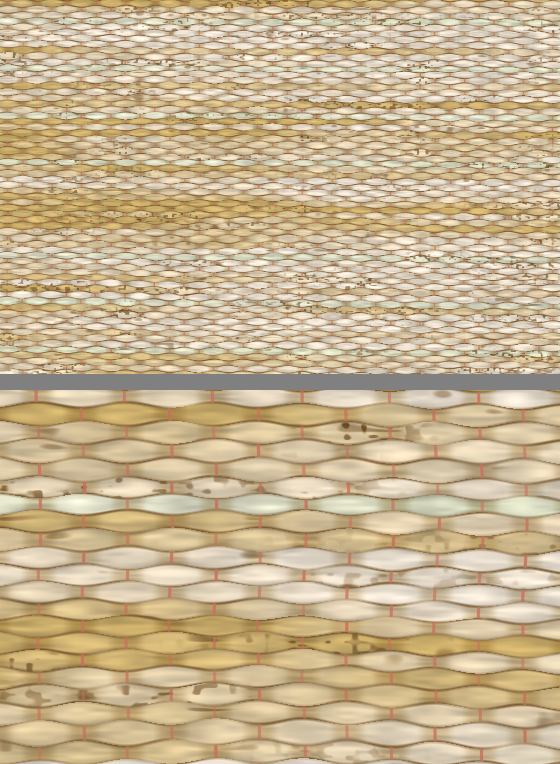
Top, the full canvas; bottom, a detail of the centre.
This texture is drawn by a Shadertoy shader. Its source:

```glsl
const float PI = 3.14159265;
const float THREADS = 38.0;   // vertical threads across the canvas
const float ROWS = 64.0;      // reed rows down the canvas
const float BULGE = 0.15;     // swing of each row border, in rows

const vec3 CREAM = vec3(0.92, 0.88, 0.82);
const vec3 BEIGE = vec3(0.88, 0.81, 0.68);
const vec3 STRAW = vec3(0.80, 0.685, 0.42);
const vec3 GREEN = vec3(0.85, 0.87, 0.77);
const vec3 BROWN = vec3(0.46, 0.33, 0.17);
const vec3 RED = vec3(0.78, 0.44, 0.36);

float hash(vec2 p) {
    vec3 q = fract(vec3(p.xyx) * 0.1031);
    q += dot(q, q.yzx + 33.33);
    return fract((q.x + q.y) * q.z);
}

float noise(vec2 p) {
    vec2 cell = floor(p);
    vec2 f = fract(p);
    f = f * f * (3.0 - 2.0 * f);
    float low = mix(hash(cell), hash(cell + vec2(1.0, 0.0)), f.x);
    float high = mix(hash(cell + vec2(0.0, 1.0)), hash(cell + 1.0), f.x);
    return mix(low, high, f.y);
}

// Wavy lower border of a row: it dips where that row passes over a thread.
float rowBorder(float x, float row) {
    return row - BULGE * cos(PI * (x - row));
}

// Reed dye: broad bands, a tone per row, and slow drift along the reed.
vec3 reedColor(float x, float row, float across) {
    float band = noise(vec2(row * 0.2, 4.7));
    float drift = noise(vec2(x * 0.13, row * 7.3));
    float tone = 0.42 * hash(vec2(row, 9.0)) + 0.40 * band + 0.37 * drift;
    tone += 0.16 * (0.5 - across);
    vec3 color = mix(CREAM, BEIGE, smoothstep(0.38, 0.68, tone));
    color = mix(color, STRAW, smoothstep(0.62, 0.86, tone));
    float isGreen = step(abs(mod(row, 8.0) - 4.0), 0.5) * step(0.2, hash(vec2(row, 31.0)));
    return mix(color, GREEN, isGreen * (0.6 + 0.35 * drift));
}

// Small brown flecks and thin stains lying along a few reeds.
float stainMask(float x, float row, float t) {
    float worn = smoothstep(0.62, 0.9, noise(vec2(x * 0.25, row * 3.7 + 20.0)));
    float flecks = smoothstep(0.62, 0.88, noise(vec2(x * 5.0, row * 9.0 + t * 3.5)));
    float streak = smoothstep(0.87, 0.98, noise(vec2(x * 0.9, row * 11.0 + t * 1.5)));
    return clamp(worn * flecks * 0.75 + streak * 0.5, 0.0, 1.0);
}

// Split fibres, a lit crown and an uneven dark crease at both borders.
vec3 shadeReed(vec3 color, float x, float row, float t, float edge, float pixel) {
    float coarse = noise(vec2(x * 1.1 + row * 13.0, row * 17.0 + t * 3.0));
    float fine = noise(vec2(x * 2.3 + row * 5.0, row * 29.0 + t * 6.0));
    float over = 0.5 + 0.5 * cos(PI * (x - row));
    float crown = sin(PI * t) * (0.4 + 0.6 * over);
    color *= 0.93 + 0.08 * crown + 0.22 * (coarse - 0.5) + 0.12 * (fine - 0.5);
    color *= mix(vec3(0.88, 0.84, 0.75), vec3(1.0), smoothstep(0.0, 0.45, over));
    float uneven = noise(vec2(x * 1.1, row * 9.0 + 40.0 + step(0.5, t)));
    float crease = 1.0 - smoothstep(0.0, 0.12 + 0.4 * pixel, edge);
    return mix(color, BROWN, crease * mix(0.1, 0.95, uneven));
}

// Upright stitch shown where a row is pinched between two bulges.
float stitchMask(float x, float y, float row, vec2 pixel) {
    float side = mod(x - row, 2.0) - 1.0;
    side -= 0.05 * (hash(vec2(row, floor((x - row) * 0.5))) - 0.5);
    float rise = abs(y - row - 0.5);
    float width = 1.0 - smoothstep(0.03 - 0.5 * pixel.x, 0.03 + pixel.x, abs(side));
    return width * (1.0 - smoothstep(0.46 - 0.5 * pixel.y, 0.46 + pixel.y, rise));
}

void mainImage(out vec4 fragColor, in vec2 fragCoord) {
    vec2 uv = fragCoord / iResolution.xy;
    vec2 pixel = vec2(THREADS, ROWS) / iResolution.xy;

    // Slight lean of the threads, sag of the rows and uneven reed thickness
    float x = uv.x * THREADS - 0.53 + 0.12 * (noise(uv * vec2(5.0, 9.0)) - 0.5);
    float y = uv.y * ROWS + uv.x * mix(1.0, 0.4, uv.y);
    y += 0.35 * (noise(uv * vec2(6.0, 8.0) + 3.0) - 0.5);
    y += 0.4 * (noise(vec2(y * 0.45, 2.0)) - 0.5);

    // Row under this point, between its two wavy borders
    float nearest = floor(y + 0.5);
    float row = nearest - step(y, rowBorder(x, nearest));
    float low = rowBorder(x, row);
    float high = rowBorder(x, row + 1.0);
    float t = (y - low) / (high - low);
    float edge = min(y - low, high - y);

    vec3 color = reedColor(x, row, uv.x);
    color = mix(color, BROWN, stainMask(x, row, t));
    color = shadeReed(color, x, row, t, edge, pixel.y);

    // Thread stitches, partly hidden by stray fibres
    float shown = 0.45 + 0.5 * noise(vec2(x * 0.7, row * 2.3 + 11.0));
    color = mix(color, RED, shown * stitchMask(x, y, row, pixel));

    fragColor = vec4(clamp(color, 0.0, 1.0), 1.0);
}
```
